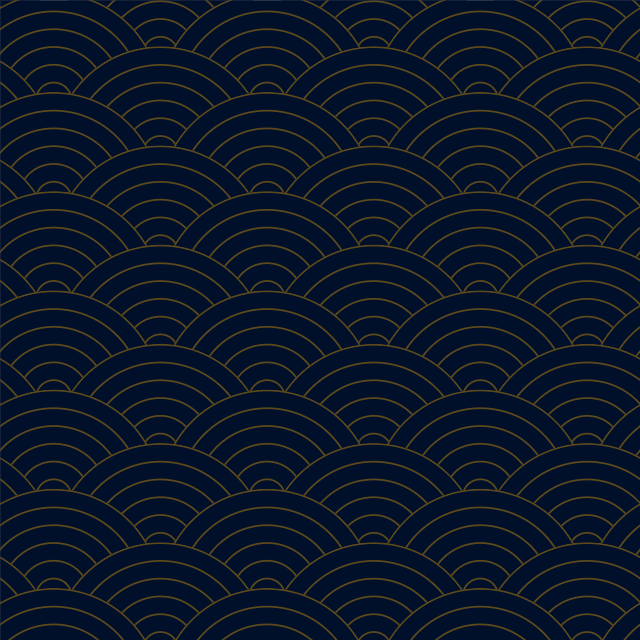
Reproduce this pattern procedurally as a WebGL 2 fragment shader.

```glsl
#version 300 es
precision highp float;

// Seigaiha waves: thin gold concentric arcs on navy, three scales across.
// Opaque ringed discs in two staggered columns are painted from the highest
// row to the lowest, so each disc hides the lower part of those behind it.

uniform vec2 u_resolution;
out vec4 fragColor;

const vec3 NAVY = vec3(0.0, 0.06, 0.165);
const vec3 GOLD = vec3(0.365, 0.29, 0.11);
const vec3 EDGE_TINT = vec3(0.20, 0.23, 0.30);

// Lengths in tiles; one tile is the horizontal repeat.
const float TILES_ACROSS = 3.0;
const float ROW_STEP = 0.465;
const float RADIUS = 0.5;
const float RING_COUNT = 6.0;
const float HALF_LINE = 0.0041;
const vec2 LOW_ORIGIN = vec2(0.252, 0.2047);
const vec2 HIGH_ORIGIN = vec2(0.752, 0.4191);

// Antialiased coverage of the region where dist < 0.
float coverage(float dist, float pixel) {
    return clamp(0.5 - dist / pixel, 0.0, 1.0);
}

// Offset from p to the nearest disc centre in the given row.
vec2 scaleOffset(vec2 p, vec2 origin, float row) {
    vec2 q = p - origin - vec2(0.0, row * ROW_STEP);
    return vec2(q.x - round(q.x), q.y);
}

// Paints one opaque disc with evenly spaced rings over the colour below.
vec3 paintScale(vec3 below, vec2 q, float pixel) {
    float r = length(q);
    float spacing = RADIUS / RING_COUNT;
    float ring = clamp(round(r / spacing), 1.0, RING_COUNT) * spacing;
    float line = coverage(abs(r - ring) - HALF_LINE, pixel);
    float disc = coverage(r - RADIUS - HALF_LINE, pixel);
    return mix(below, mix(NAVY, GOLD, line), disc);
}

// Faint pale hairline along the left and top borders.
float borderTint(vec2 uv, vec2 pixel) {
    const float WIDTH = 0.0013;
    float left = coverage(uv.x - WIDTH, pixel.x);
    float top = coverage(1.0 - uv.y - WIDTH, pixel.y);
    float dash = abs(fract(uv.x * TILES_ACROSS - LOW_ORIGIN.x + 0.5) - 0.5);
    float topStrength = mix(0.45, 1.0, step(dash, 0.065));
    return max(left * 0.45, top * topStrength);
}

void main() {
    float side = min(u_resolution.x, u_resolution.y);
    vec2 p = gl_FragCoord.xy / side * TILES_ACROSS;
    float pixel = TILES_ACROSS / side;

    // Back to front: higher rows first, the raised column before the low one.
    float baseRow = floor((p.y - LOW_ORIGIN.y) / ROW_STEP);
    vec3 color = NAVY;
    for (int i = 2; i >= -1; i--) {
        float row = baseRow + float(i);
        color = paintScale(color, scaleOffset(p, HIGH_ORIGIN, row), pixel);
        color = paintScale(color, scaleOffset(p, LOW_ORIGIN, row), pixel);
    }

    vec2 uv = gl_FragCoord.xy / u_resolution;
    color = mix(color, EDGE_TINT, borderTint(uv, 1.0 / u_resolution));
    fragColor = vec4(color, 1.0);
}
```
